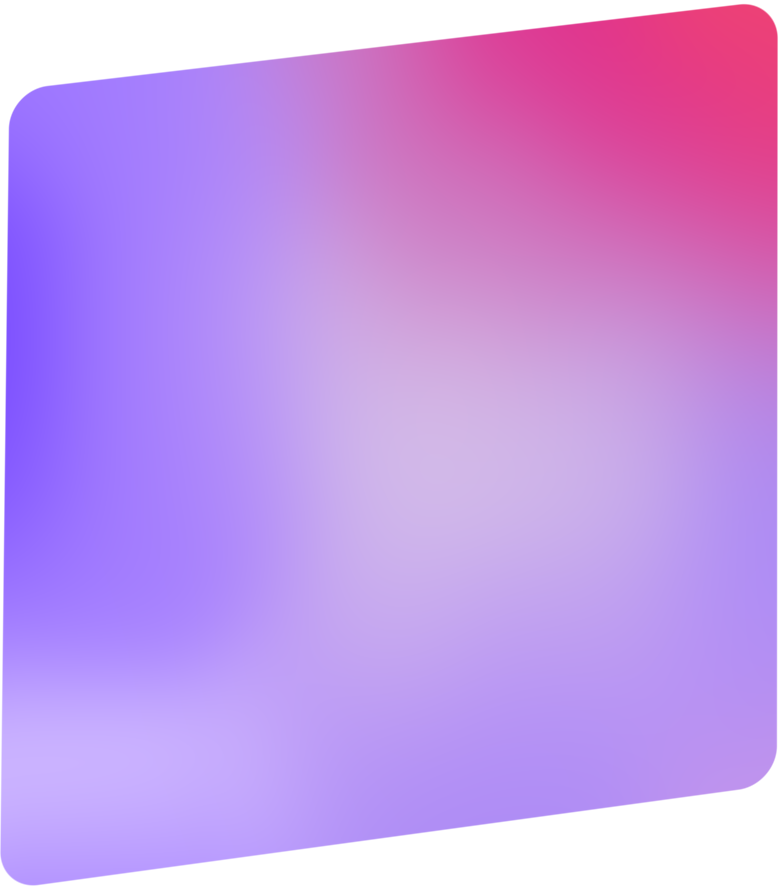
Reproduce this background procedurally as a WebGL 1 fragment shader.

```glsl
precision highp float;
// A slanted, rounded card on white, filled with a soft violet, lilac and magenta mesh gradient.

uniform vec2 u_resolution;

// Card corners as fractions of the canvas, and rounding in canvas widths
const vec2 TOP_LEFT = vec2(0.012, 0.899);
const vec2 TOP_RIGHT = vec2(0.997, 1.0);
const vec2 BOTTOM_RIGHT = vec2(0.996, 0.1245);
const vec2 BOTTOM_LEFT = vec2(0.0, 0.0065);
const float CORNER_RADIUS = 0.049;

// Softness of the blend between ribbons of colour
const float SPREAD = 0.14;

const vec3 PAPER = vec3(1.0);
const vec3 VIOLET = vec3(0.46, 0.28, 1.0);
const vec3 LAVENDER = vec3(0.63, 0.48, 1.0);
const vec3 LILAC = vec3(0.72, 0.57, 0.97);
const vec3 ORCHID = vec3(0.80, 0.46, 0.75);
const vec3 MAGENTA = vec3(0.88, 0.19, 0.55);
const vec3 CORAL = vec3(0.94, 0.27, 0.44);
const vec3 MIST = vec3(0.83, 0.74, 0.91);
const vec3 WISTERIA = vec3(0.78, 0.67, 0.92);
const vec3 PERIWINKLE = vec3(0.67, 0.54, 0.96);
const vec3 HEATHER = vec3(0.78, 0.59, 0.91);
const vec3 PALE = vec3(0.86, 0.79, 1.0);

// Colour in rgb and weight in alpha, fading away from the segment a-b
vec4 ribbon(vec2 p, vec2 a, vec2 b, vec3 color) {
  vec2 ab = b - a;
  float t = clamp(dot(p - a, ab) / dot(ab, ab), 0.0, 1.0);
  vec2 d = (p - a - t * ab) / SPREAD;
  return vec4(color, 1.0) * exp(-dot(d, d));
}

vec3 meshGradient(vec2 p) {
  // Cool left side
  vec4 sum = ribbon(p, vec2(-0.03, 0.71), vec2(-0.03, 0.48), VIOLET);
  sum += ribbon(p, vec2(0.02, 0.92), vec2(0.17, 0.90), LAVENDER);
  sum += ribbon(p, vec2(0.17, 0.80), vec2(0.18, 0.42), LAVENDER);
  sum += ribbon(p, vec2(0.00, 0.33), vec2(0.18, 0.36), LAVENDER);
  sum += ribbon(p, vec2(0.31, 0.85), vec2(0.31, 0.46), LILAC);

  // Hot upper right
  sum += ribbon(p, vec2(0.46, 0.93), vec2(0.56, 0.79), ORCHID);
  sum += ribbon(p, vec2(0.58, 0.74), vec2(1.00, 0.67), ORCHID);
  sum += ribbon(p, vec2(0.65, 0.93), vec2(1.00, 0.81), MAGENTA);
  sum += ribbon(p, vec2(0.97, 0.99), vec2(1.02, 0.93), CORAL);

  // Misty centre and right side
  sum += ribbon(p, vec2(0.46, 0.63), vec2(0.50, 0.32), MIST);
  sum += ribbon(p, vec2(0.60, 0.57), vec2(0.68, 0.50), MIST);
  sum += ribbon(p, vec2(0.80, 0.54), vec2(0.76, 0.34), WISTERIA);
  sum += ribbon(p, vec2(0.99, 0.50), vec2(0.98, 0.28), PERIWINKLE);

  // Lower band
  sum += ribbon(p, vec2(0.42, 0.22), vec2(0.85, 0.24), LILAC);
  sum += ribbon(p, vec2(0.48, 0.09), vec2(0.72, 0.12), PERIWINKLE);
  sum += ribbon(p, vec2(0.96, 0.11), vec2(1.00, 0.12), HEATHER);
  sum += ribbon(p, vec2(0.03, 0.13), vec2(0.28, 0.12), PALE);
  sum += ribbon(p, vec2(0.05, -0.02), vec2(0.25, 0.00), LAVENDER);
  return sum.rgb / sum.a;
}

// Signed distance to the line a-b, positive on its left
float edge(vec2 p, vec2 a, vec2 b) {
  vec2 along = normalize(b - a);
  return dot(p - a, vec2(-along.y, along.x));
}

float cardDistance(vec2 p, vec2 scale) {
  vec2 tl = TOP_LEFT * scale;
  vec2 tr = TOP_RIGHT * scale;
  vec2 br = BOTTOM_RIGHT * scale;
  vec2 bl = BOTTOM_LEFT * scale;
  vec2 q = vec2(max(edge(p, bl, tl), edge(p, tr, br)),
                max(edge(p, tl, tr), edge(p, br, bl))) + CORNER_RADIUS;
  return length(max(q, 0.0)) + min(max(q.x, q.y), 0.0) - CORNER_RADIUS;
}

void main() {
  vec2 uv = gl_FragCoord.xy / u_resolution;
  vec2 scale = vec2(1.0, u_resolution.y / u_resolution.x);
  float pixel = 1.0 / u_resolution.x;
  float d = cardDistance(uv * scale, scale);
  float coverage = 1.0 - smoothstep(-pixel, pixel, d);
  gl_FragColor = vec4(mix(PAPER, meshGradient(uv), coverage), 1.0);
}
```
